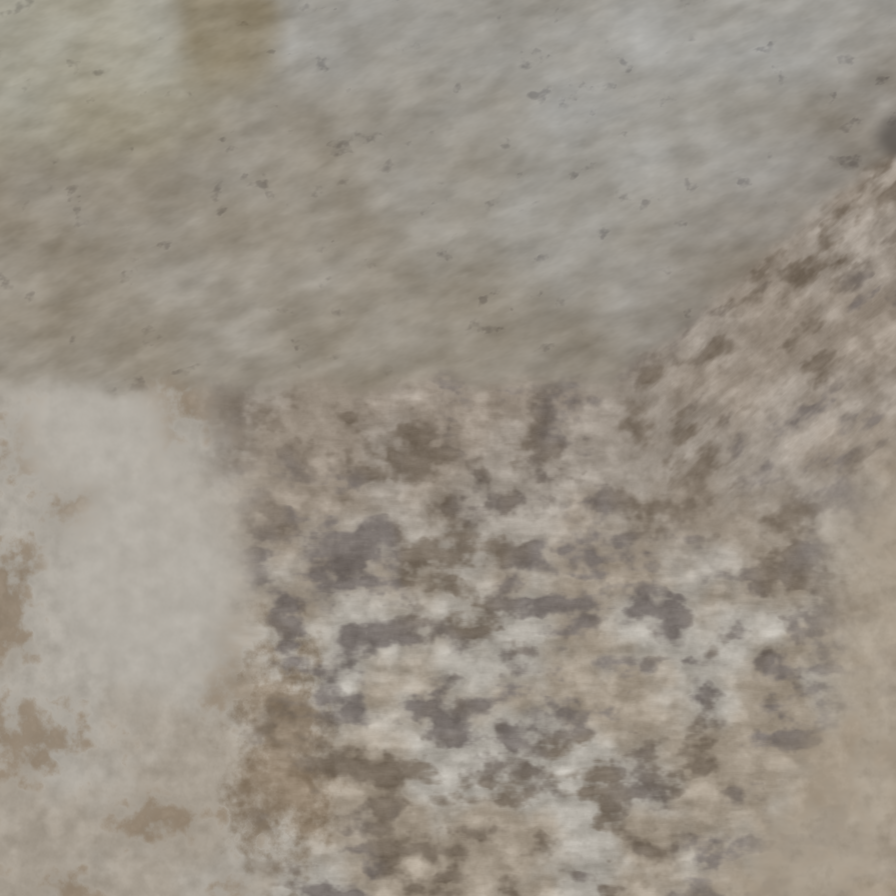
Reproduce this texture procedurally as a WebGL 1 fragment shader.

```glsl
precision highp float;
uniform vec2 u_resolution;

float hash(vec2 p) {
  vec3 q = fract(p.xyx * vec3(0.1031, 0.1030, 0.0973));
  q += dot(q, q.yzx + 33.33);
  return fract((q.x + q.y) * q.z);
}

float noise(vec2 p) {
  vec2 i = floor(p), f = fract(p);
  f = f * f * (3.0 - 2.0 * f);
  return mix(mix(hash(i), hash(i + vec2(1.0, 0.0)), f.x),
             mix(hash(i + vec2(0.0, 1.0)), hash(i + 1.0), f.x), f.y);
}

mat2 turn(float a) {
  return mat2(cos(a), sin(a), -sin(a), cos(a));
}

// Layered noise, centred on zero
float fbm(vec2 p) {
  float sum = 0.0, amp = 0.5;
  for (int i = 0; i < 4; i++) {
    sum += amp * (noise(p) - 0.5);
    p = turn(0.5) * p * 2.03 + 17.3;
    amp *= 0.52;
  }
  return sum;
}

// Soft round patch with a ragged outline
float patchMask(vec2 p, vec2 centre, vec2 size, float ragged) {
  return 1.0 - smoothstep(0.55, 1.25, length((p - centre) / size) + ragged);
}

// Smooth, faintly brushed plaster of the upper part
vec3 upperWall(vec2 p, float cloud, float edge) {
  vec3 col = mix(vec3(0.585, 0.555, 0.505), vec3(0.62, 0.61, 0.585),
                 smoothstep(0.55, 1.0, p.y + 0.25 * (p.x - 0.5) + cloud * 0.5));
  col = mix(col, vec3(0.53, 0.50, 0.46),
            0.8 * smoothstep(0.45, 0.9, p.x) * (1.0 - smoothstep(0.0, 0.22, p.y - edge)));
  col = mix(col, vec3(0.64, 0.62, 0.54), 0.6 * patchMask(p, vec2(0.05, 0.96), vec2(0.22, 0.14), cloud));
  col = mix(col, vec3(0.53, 0.48, 0.38), 0.7 * patchMask(p, vec2(0.25, 0.98), vec2(0.07, 0.08), cloud));
  vec2 brushed = turn(-0.35) * p;
  col += 0.15 * fbm(brushed * vec2(30.0, 65.0));
  col += vec3(0.10, 0.12, 0.15) * fbm(p * vec2(11.0, 16.0) + 40.0);
  float flecks = smoothstep(0.19, 0.36, fbm(brushed * vec2(38.0, 52.0) + 9.0));
  return col - flecks * vec3(0.09, 0.09, 0.08);
}

// Weathered plaster with pale patches, brown stains and dark mottling
vec3 lowerWall(vec2 p, float cloud) {
  float fine = fbm(p * 65.0 + 5.0);
  vec3 col = mix(vec3(0.62, 0.575, 0.515), vec3(0.675, 0.655, 0.62),
                 smoothstep(-0.2, 0.2, cloud + fbm(p * 14.0 + 3.0)));

  float left = 1.0 - smoothstep(0.22, 0.36, p.x + cloud * 0.25);
  float right = smoothstep(0.0, 0.15, p.x - 0.82 - 0.35 * (p.y - 0.2) + cloud * 0.25);
  float pale = max(patchMask(p, vec2(0.16, 0.37), vec2(0.13, 0.16), cloud),
                   patchMask(p, vec2(0.10, 0.51), vec2(0.10, 0.09), cloud));
  col = mix(col, vec3(0.68, 0.655, 0.615), left * 0.5);
  col = mix(col, vec3(0.66, 0.605, 0.53), right * 0.65);

  // Brown stains
  float stain = smoothstep(0.02, 0.28, fbm(p * 12.0 + 71.0) + 0.6 * fine);
  stain *= left * (1.0 - pale) + 0.35 * right;
  stain = max(stain, patchMask(p, vec2(0.32, 0.18), vec2(0.06, 0.13), cloud * 2.0 + fine));
  col = mix(col, vec3(0.49, 0.42, 0.34), stain * 0.65);

  // Blotches lie level, but follow the slope at the upper right
  float slope = smoothstep(0.62, 0.78, p.x) * smoothstep(0.35, 0.55, p.y);
  vec2 tilted = turn(-0.7) * p;
  float blotch = mix(fbm(p * vec2(28.0, 34.0)), fbm(tilted * vec2(24.0, 42.0)), slope);
  float streak = mix(fbm(p * vec2(26.0, 95.0)), fbm(tilted * vec2(26.0, 90.0)), slope);
  float mottled = (1.0 - left) * (1.0 - 0.85 * right);
  float shade = smoothstep(0.25, 0.55, p.y);
  col = mix(col, vec3(0.58, 0.535, 0.49), mottled * shade * 0.7);
  float dark = smoothstep(-0.06, 0.22, blotch + 0.45 * streak + 0.25 * cloud);
  vec3 darkTone = mix(vec3(0.43, 0.385, 0.335), vec3(0.43, 0.40, 0.385),
                      smoothstep(-0.1, 0.1, fbm(p * 8.0 + 23.0)));
  col = mix(col, darkTone, dark * mottled * 0.85);
  col += mottled * (0.17 * streak + 0.06 * smoothstep(0.05, 0.25, -blotch));

  col = mix(col, vec3(0.70, 0.68, 0.645), pale * 0.85);
  return col + 0.14 * fine * (1.0 - 0.5 * pale);
}

void main() {
  vec2 p = gl_FragCoord.xy / u_resolution;
  float cloud = fbm(p * 5.0 + 11.0);

  // Border: level on the left, climbing on the right
  float edge = 0.57 + 0.85 * max(0.0, p.x - 0.68) + 0.035 * fbm(p * 22.0);
  float below = smoothstep(-0.014, 0.014, edge - p.y);
  vec3 col = mix(upperWall(p, cloud, edge), lowerWall(p, cloud), below);

  // Shadow in the notch at the right end of the border
  col = mix(col, vec3(0.36, 0.34, 0.32), 0.8 * patchMask(p, vec2(1.01, 0.845), vec2(0.04, 0.03), cloud));
  gl_FragColor = vec4(clamp(col, 0.0, 1.0), 1.0);
}
```
